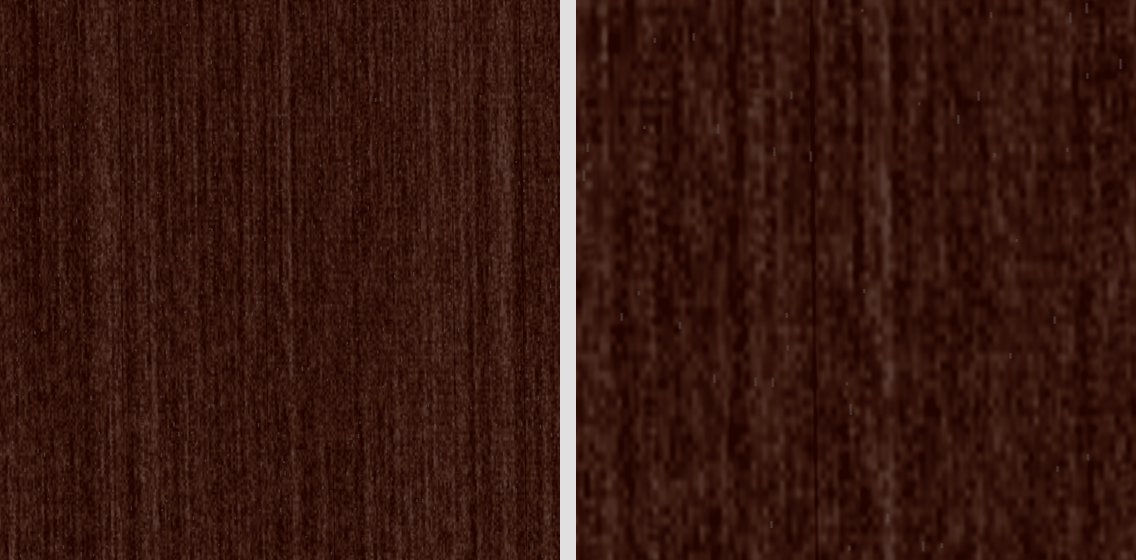
Left: the whole. Right: its middle third, enlarged.
Reproduce this texture procedurally as a WebGL 2 fragment shader.

```glsl
#version 300 es
precision highp float;
// Dark, straight-grained wood veneer. Long vertical streaks of stretched
// value noise at several widths set the tone; fine pores, ladder-like rungs,
// thin dark seams and sparse pale flecks are laid over them.

uniform vec2 u_resolution;
out vec4 fragColor;

const vec3 DARK_BROWN  = vec3(0.150, 0.030, 0.010);
const vec3 MID_BROWN   = vec3(0.210, 0.080, 0.048);
const vec3 WARM_BROWN  = vec3(0.243, 0.114, 0.074);
const vec3 LIGHT_BROWN = vec3(0.305, 0.185, 0.152);
const vec3 FLECK_GREY  = vec3(0.370, 0.310, 0.310);

const float MEAN_TONE     = 0.42;
const float MID_TONE      = 0.40;
const float WARM_TONE     = 0.62;
const float BAND_AMOUNT   = 0.17;
const float STREAK_AMOUNT = 0.36;
const float LINE_AMOUNT   = 0.64;
const float FIBRE_AMOUNT  = 0.60;
const float PORE_AMOUNT   = 0.82;
const float RUNG_AMOUNT   = 0.12;
const float SEAM_AMOUNT   = 0.65;
const float SEAM_WIDTH    = 0.0016;
const int   SEAM_COUNT    = 6;
const float LEAN          = 0.012;
const float WANDER        = 0.003;
const float RUNG_COLUMNS  = 110.0;
const float RUNG_RATE     = 95.0;
const vec2  FLECK_GRID    = vec2(90.0, 60.0);
const float FLECK_SHARE   = 0.08;
const float TAU           = 6.2831853;

float hash(vec2 p) {
    return fract(sin(dot(p, vec2(127.1, 311.7))) * 43758.5453);
}

// Smooth value noise from 0 to 1
float noise(vec2 p) {
    vec2 cell = floor(p);
    vec2 f = fract(p);
    f = f * f * (3.0 - 2.0 * f);
    float low = mix(hash(cell), hash(cell + vec2(1.0, 0.0)), f.x);
    float high = mix(hash(cell + vec2(0.0, 1.0)), hash(cell + 1.0), f.x);
    return mix(low, high, f.y);
}

float centred(vec2 p) {
    return noise(p) - 0.5;
}

// Long streaks: wide bands, medium streaks and narrow lines
float grainStreaks(vec2 p) {
    return BAND_AMOUNT * centred(p * vec2(13.0, 0.6) + 3.0)
         + STREAK_AMOUNT * centred(p * vec2(75.0, 0.8) + 17.0)
         + LINE_AMOUNT * centred(p * vec2(185.0, 1.4) + 41.0);
}

// Short fibres and tiny pores
float grainTexture(vec2 p) {
    return FIBRE_AMOUNT * centred(p * vec2(310.0, 45.0) + 7.0)
         + PORE_AMOUNT * centred(p * vec2(290.0, 185.0) + 23.0);
}

// Uneven, barely slanted rungs inside some narrow columns
float rungs(vec2 p) {
    float x = p.x * RUNG_COLUMNS;
    float column = floor(x);
    float across = fract(x) - 0.5;
    float slant = 0.6 * (hash(vec2(column, 5.0)) - 0.5);
    float phase = p.y * RUNG_RATE + slant * across
                + 3.0 * noise(vec2(column * 3.7, p.y * 30.0));
    float present = step(0.55, hash(vec2(column, 9.0)));
    float patches = smoothstep(0.3, 0.6, noise(vec2(column * 2.3, p.y * 9.0)));
    float fade = smoothstep(0.5, 0.25, abs(across));
    return present * patches * fade * cos(TAU * phase);
}

// Thin dark lines that come and go along their length
float seams(vec2 p, float pixel) {
    float darkness = 0.0;
    for (int i = 0; i < SEAM_COUNT; i++) {
        float id = float(i);
        float x = (id + 0.1 + 0.8 * hash(vec2(id, 2.0))) / float(SEAM_COUNT);
        float strength = smoothstep(0.35, 0.75, noise(vec2(id * 5.3, p.y * 2.2)));
        float edge = SEAM_WIDTH + pixel * 0.5;
        darkness = max(darkness, strength * smoothstep(edge, 0.0, abs(p.x - x)));
    }
    return darkness;
}

// Sparse upright dashes, one at most per grid cell
float flecks(vec2 p, float pixel) {
    vec2 cell = floor(p * FLECK_GRID);
    vec2 offset = vec2(hash(cell + 31.0), hash(cell + 57.0)) * 0.5 + 0.25;
    vec2 d = abs(p - (cell + offset) / FLECK_GRID);
    float halfLength = mix(0.0005, 0.003, hash(cell + 83.0));
    float shape = smoothstep(0.0008 + pixel, 0.0, d.x)
                * smoothstep(halfLength + pixel, halfLength, d.y);
    return shape * step(1.0 - FLECK_SHARE, hash(cell + 11.0));
}

// Wood colour from dark (0) to light (1)
vec3 woodColour(float tone) {
    vec3 colour = mix(DARK_BROWN, MID_BROWN, min(tone / MID_TONE, 1.0));
    colour = mix(colour, WARM_BROWN, clamp((tone - MID_TONE) / (WARM_TONE - MID_TONE), 0.0, 1.0));
    return mix(colour, LIGHT_BROWN, max((tone - WARM_TONE) / (1.0 - WARM_TONE), 0.0));
}

void main() {
    vec2 uv = gl_FragCoord.xy / u_resolution;
    float pixel = 1.0 / min(u_resolution.x, u_resolution.y);

    // Slight lean and wander of the grain
    vec2 p = uv;
    p.x += LEAN * (uv.y - 0.5) + WANDER * centred(uv * vec2(2.0, 2.5));

    float tone = MEAN_TONE + grainStreaks(p) + grainTexture(p);
    tone += RUNG_AMOUNT * rungs(p) - SEAM_AMOUNT * seams(p, pixel);
    vec3 colour = woodColour(clamp(tone, -0.15, 1.2));
    colour = mix(colour, FLECK_GREY, 0.6 * flecks(p, pixel));
    fragColor = vec4(max(colour, 0.0), 1.0);
}
```
